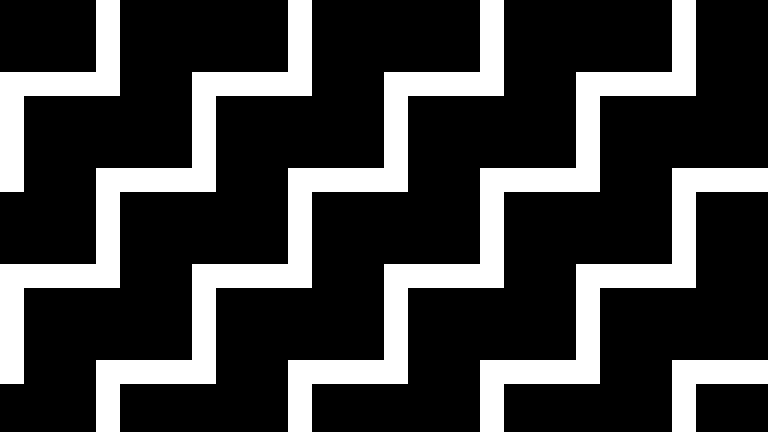
Give the GLSL for this pattern, as a Shadertoy shader.

```glsl
// White staircase lines climbing to the right across a black ground.
// Each row of cells holds one tread and one riser, repeated every two cells
// and shifted by one cell per row; the parts are joined as box distances.

const float CELLS_HIGH = 4.5;    // cells down the canvas
const float PERIOD = 2.0;        // cells between neighbouring staircases
const float LINE_WIDTH = 0.25;   // in cells
const float ROW_OFFSET = 0.5;    // height of the lowest full row
const vec3 GROUND = vec3(0.0);
const vec3 LINE = vec3(1.0);

// Signed distance to the box spanning two opposite corners
float boxDistance(vec2 p, vec2 lower, vec2 upper) {
    vec2 d = abs(p - 0.5 * (lower + upper)) - 0.5 * (upper - lower);
    return length(max(d, 0.0)) + min(max(d.x, d.y), 0.0);
}

// One step: a tread that ends at the foot of a riser
float stepDistance(vec2 p, float width) {
    float tread = boxDistance(p, vec2(-1.0, 0.0), vec2(width));
    float riser = boxDistance(p, vec2(0.0), vec2(width, 1.0 + width));
    return min(tread, riser);
}

// Wraps x into one period centred on the given value
float wrapAround(float x, float centre, float period) {
    return mod(x - centre + 0.5 * period, period) - 0.5 * period + centre;
}

// Nearest step among this row and the rows next to it
float staircaseDistance(vec2 p, float width, float period) {
    float treadCentre = 0.5 * (width - 1.0);
    float nearest = period;
    for (int i = -1; i <= 1; i++) {
        float row = floor(p.y) + float(i);
        vec2 local = vec2(wrapAround(p.x - row, treadCentre, period), p.y - row);
        nearest = min(nearest, stepDistance(local, width));
    }
    return nearest;
}

void mainImage(out vec4 fragColor, in vec2 fragCoord) {
    float pixel = CELLS_HIGH / iResolution.y;
    vec2 p = fragCoord * pixel - vec2(0.0, ROW_OFFSET);

    // Edge smoothing over one pixel
    float d = staircaseDistance(p, LINE_WIDTH, PERIOD);
    float coverage = clamp(0.5 - d / pixel, 0.0, 1.0);
    fragColor = vec4(mix(GROUND, LINE, coverage), 1.0);
}
```
